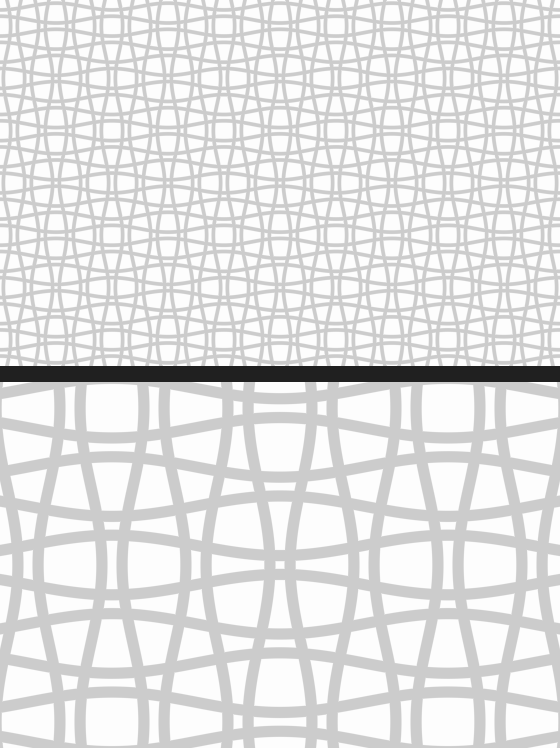
Top: the whole. Bottom: its middle third, enlarged.
Give the GLSL for this pattern, as a Shadertoy shader.

```glsl
const float TAU = 6.2831853;

// Lengths are fractions of the canvas height.
const vec2 REPEATS = vec2(5.0, 3.5);    // full waves across and down
const float STRANDS_PER_TILE = 8.0;     // strands of each family in a tile
const float SWAY = 0.26;                // amplitude relative to strand spacing
const float LINE_WIDTH = 0.0102;
const vec3 PAPER = vec3(0.992);
const vec3 STRAND = vec3(0.80);

// Distance to the nearest strand of a family of standing waves.
// Neighbours sway in opposition, so pinches and bulges alternate.
float strandDistance(float across, float along, float spacing, float wavelength) {
    float frequency = TAU / wavelength;
    float base = floor(across / spacing) + 0.5;
    float nearest = 1.0;
    for (int i = -1; i <= 1; i++) {
        float index = base + float(i);
        float amplitude = SWAY * spacing * sin(0.5 * TAU * index);
        float center = index * spacing - amplitude * cos(frequency * along);
        float slope = amplitude * frequency * sin(frequency * along);
        nearest = min(nearest, abs(across - center) / sqrt(1.0 + slope * slope));
    }
    return nearest;
}

void mainImage(out vec4 fragColor, in vec2 fragCoord) {
    vec2 size = iResolution.xy / iResolution.y;
    vec2 p = fragCoord / iResolution.y - 0.5 * size;
    vec2 tile = size / REPEATS;
    vec2 spacing = tile / STRANDS_PER_TILE;

    // Both families lie flat in one tone, so their union is enough.
    float vertical = strandDistance(p.x, p.y, spacing.x, tile.y);
    float horizontal = strandDistance(p.y, p.x, spacing.y, tile.x);
    float edge = min(vertical, horizontal) - 0.5 * LINE_WIDTH;

    float blur = 0.75 / iResolution.y;
    float ink = 1.0 - smoothstep(-blur, blur, edge);
    fragColor = vec4(mix(PAPER, STRAND, ink), 1.0);
}
```
